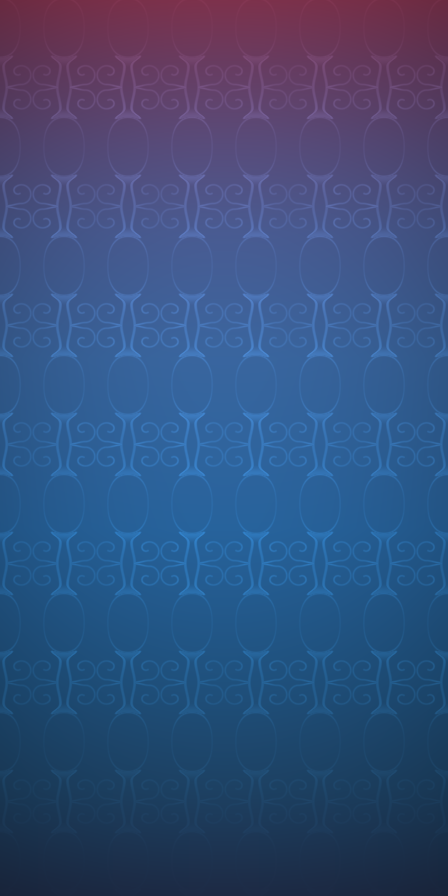
A Shadertoy shader for this pattern:

```glsl
const float PI = 3.14159265;
const float COLUMNS = 7.0;
const float ROW_HEIGHT = 1.86;   // in column widths
const float FIRST_ROW = 1.476;   // centre of the lowest scroll row

float hash(vec2 p) {
    return fract(sin(dot(p, vec2(127.1, 311.7))) * 43758.5453);
}

float stroke(float dist, float halfWidth, float pixel) {
    return 1.0 - smoothstep(halfWidth - pixel, halfWidth + pixel, abs(dist));
}

float arcDistance(vec2 p, float radius, float middle, float halfSpan) {
    float angle = mod(atan(p.y, p.x) - middle + PI, 2.0 * PI) - PI;
    angle = clamp(angle, -halfSpan, halfSpan) + middle;
    return distance(p, radius * vec2(cos(angle), sin(angle)));
}

// One quarter of the scroll cross: large arc, inner curl and side tail
float scrollDistance(vec2 q) {
    vec2 center = vec2(0.165, 0.190);
    float radius = 0.146;
    float curlRadius = 0.062;
    float joint = 0.87;
    vec2 curlCenter = center + (radius - curlRadius) * vec2(cos(joint), sin(joint));
    float d = arcDistance(q - center, radius, 2.79, 1.92);
    d = min(d, arcDistance(q - curlCenter, curlRadius, joint - 1.48, 1.48));
    float x = clamp(q.x, center.x, 0.40);
    float y = mix(0.044, 0.006, smoothstep(center.x, 0.40, x));
    return min(d, distance(q, vec2(x, y)));
}

float ovalDistance(vec2 q) {
    vec2 size = vec2(0.315, 0.46);
    vec2 e = q / size;
    float k = 2.3;
    float f = pow(pow(e.x, k) + pow(e.y, k), 1.0 / k);
    return (f - 1.0) * mix(size.x, size.y, e.y / (e.x + e.y + 0.001));
}

// Half gap between the paired stems, flaring where they meet an oval
float stemOffset(float y) {
    float flare = smoothstep(0.30, 0.49, y);
    return mix(0.105, 0.055, smoothstep(0.0, 0.33, y)) + 0.13 * flare * flare;
}

float ornament(vec2 p, float pixel) {
    float row = (p.y - FIRST_ROW) / ROW_HEIGHT;
    vec2 local = vec2(fract(p.x) - 0.5, (fract(row + 0.5) - 0.5) * ROW_HEIGHT);
    vec2 q = abs(local);
    vec2 fromOval = vec2(0.5, 0.5 * ROW_HEIGHT) - q;

    // Slight strength changes between repeats
    float column = floor(p.x + 0.5);
    float scrollWear = mix(0.65, 1.0, hash(vec2(floor(p.x), floor(row + 0.5))));
    float stemWear = mix(0.8, 1.0, hash(vec2(column, floor(row + 0.5)) + 17.0));
    float ovalWear = mix(0.75, 1.0, hash(vec2(column, floor(row)) + 41.0));

    float scroll = stroke(scrollDistance(q), 0.012, pixel);
    scroll *= mix(0.55, 0.85, smoothstep(0.15, 0.38, q.x)) * scrollWear;

    float ovalDist = ovalDistance(fromOval);
    float oval = stroke(ovalDist, 0.010, pixel);
    oval *= mix(0.28, 0.65, smoothstep(0.1, 0.44, fromOval.y)) * ovalWear;

    float offset = stemOffset(q.y);
    float outside = smoothstep(-pixel, pixel, ovalDist);
    float reach = 1.0 - smoothstep(0.48, 0.51, q.y);
    float stem = stroke(fromOval.x - offset, 0.020, pixel);
    stem *= mix(0.6, 0.9, smoothstep(0.15, 0.44, q.y));
    float web = 1.0 - smoothstep(offset - pixel, offset + pixel, fromOval.x);
    web *= 0.6 * smoothstep(0.30, 0.46, q.y);
    stem = max(stem, web) * outside * reach * stemWear;

    return max(max(scroll, oval), stem);
}

vec3 blend(vec3 below, vec3 above, float start, float end, float t) {
    return mix(below, above, clamp((t - start) / (end - start), 0.0, 1.0));
}

vec3 backdrop(float t) {
    vec3 c = blend(vec3(0.11, 0.16, 0.26), vec3(0.11, 0.25, 0.38), 0.0, 0.12, t);
    c = blend(c, vec3(0.12, 0.31, 0.48), 0.12, 0.24, t);
    c = blend(c, vec3(0.15, 0.38, 0.60), 0.24, 0.41, t);
    c = blend(c, vec3(0.22, 0.39, 0.61), 0.41, 0.60, t);
    c = blend(c, vec3(0.28, 0.35, 0.56), 0.60, 0.74, t);
    c = blend(c, vec3(0.34, 0.29, 0.47), 0.74, 0.84, t);
    c = blend(c, vec3(0.40, 0.23, 0.37), 0.84, 0.93, t);
    return blend(c, vec3(0.48, 0.19, 0.29), 0.93, 1.0, t);
}

void mainImage(out vec4 fragColor, in vec2 fragCoord) {
    vec2 uv = fragCoord / iResolution.xy;
    vec2 p = fragCoord / iResolution.x * COLUMNS;
    float pixel = COLUMNS / iResolution.x;

    // Vertical gradient, darkened toward both sides
    vec3 color = backdrop(uv.y);
    float side = abs(2.0 * uv.x - 1.0);
    color *= 1.02 - 0.16 * side * side;

    // Pale ornament, fading at the lower and upper ends
    float fade = smoothstep(-0.05, 0.28, uv.y) * (1.0 - 0.6 * smoothstep(0.88, 1.0, uv.y));
    vec3 tint = color * 0.28 + vec3(0.01, 0.04, 0.05);
    color += tint * ornament(p, pixel) * fade;

    fragColor = vec4(color, 1.0);
}
```
